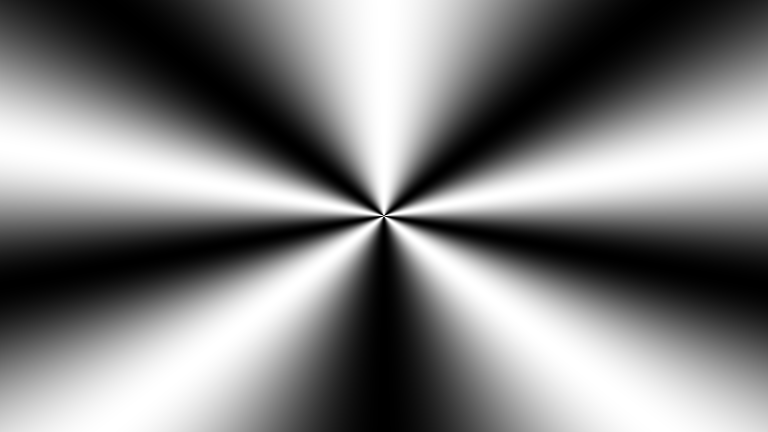
Write a Shadertoy shader that draws this background.

```glsl
const float RAY_COUNT = 5.0;

// Brightness wave around the centre, one bright ray pointing straight up
float rayWave(vec2 p) {
    return sin(RAY_COUNT * atan(p.y, p.x));
}

void mainImage(out vec4 fragColor, in vec2 fragCoord) {
    // Both axes run from -1 to 1, so the rays stretch with the canvas
    vec2 p = 2.0 * fragCoord / iResolution.xy - 1.0;

    // Soften the tiny hub where the rays are narrower than a sample
    float hubRadius = 2.0 / iResolution.y;
    float contrast = smoothstep(0.0, hubRadius, length(p));

    float brightness = 0.5 + 0.5 * contrast * rayWave(p + 1e-6);
    fragColor = vec4(vec3(brightness), 1.0);
}
```
